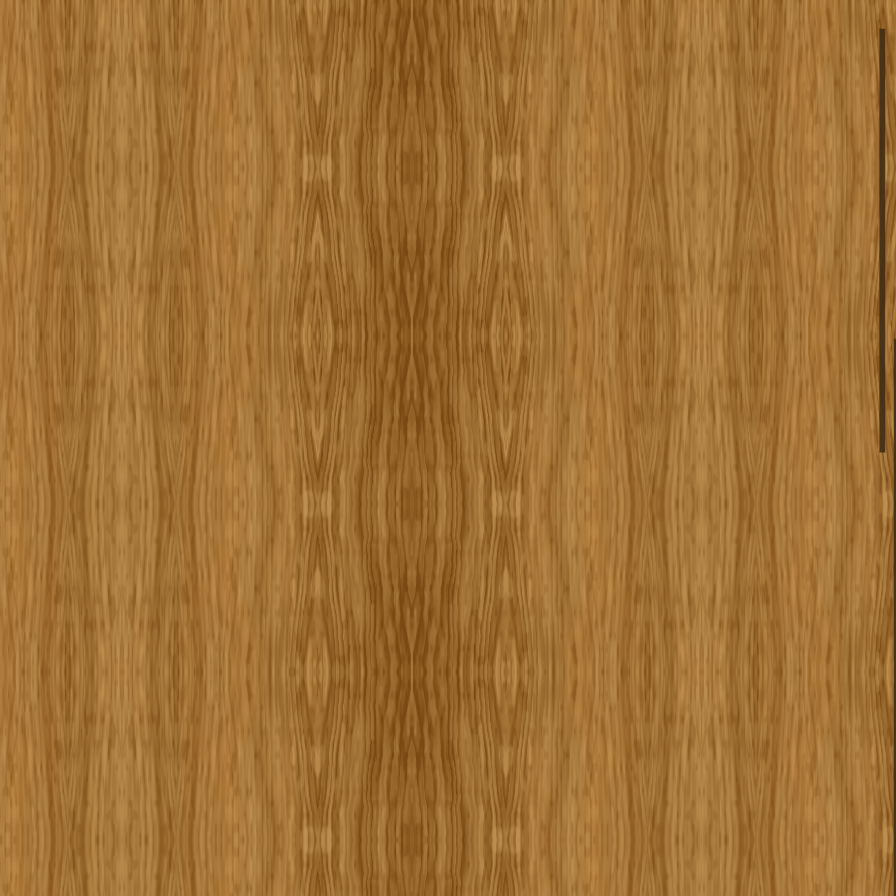
Write a Shadertoy shader that draws this texture.

```glsl
// Book-matched oak veneer: mirrored wavy grain with nested diamonds and dark joints.

float hash(vec2 p) {
    return fract(sin(dot(p, vec2(127.1, 311.7))) * 43758.5453);
}

float noise(vec2 p) {
    vec2 i = floor(p), f = fract(p);
    f = f * f * (3.0 - 2.0 * f);
    return mix(mix(hash(i), hash(i + vec2(1, 0)), f.x),
               mix(hash(i + vec2(0, 1)), hash(i + vec2(1, 1)), f.x), f.y);
}

float fbm(vec2 p) {
    float sum = 0.0, weight = 0.5;
    for (int i = 0; i < 4; i++) {
        sum += weight * noise(p);
        p = p * 2.03 + 7.3;
        weight *= 0.5;
    }
    return sum / 0.9375;
}

// Distance to the nearest of the mirror axes spaced one period apart
float mirror(float x, float axis, float period) {
    return abs(mod(x - axis + 0.5 * period, period) - 0.5 * period);
}

// Grain contour around a diamond axis: lines bulge outward at its middle
float contour(float s, float bulge) {
    float reach = max(1.0 - s / 0.079, 0.0);
    return s - bulge * reach * reach;
}

// Soft-edged rectangle mask
float box(vec2 p, vec2 low, vec2 high, float edge) {
    vec2 d = abs(p - 0.5 * (low + high)) - 0.5 * (high - low);
    return 1.0 - smoothstep(-edge, edge, max(d.x, d.y));
}

void mainImage(out vec4 fragColor, in vec2 fragCoord) {
    vec2 uv = fragCoord / iResolution.xy;
    float edge = 0.7 / iResolution.y;

    // Fold the canvas into one mirrored leaf
    float u = mirror(uv.x, 0.4596, 0.647);
    float h = mirror(uv.y, 0.25, 0.375);
    float tall = abs(uv.y - 0.625) < 0.1875 ? 1.0 : 0.7;
    float swell = 1.0 - h / 0.1875;
    float smoothSwell = swell * swell * (3.0 - 2.0 * swell);

    // Broad dark diamonds, then slim spindles in the pale wood
    float pale = smoothstep(0.03, 0.2, u);
    float diamond = contour(abs(u - 0.105), 0.038 * tall * mix(swell, smoothSwell, 0.2));
    float spindle = contour(abs(u - 0.263), 0.03 * tall * mix(swell, smoothSwell, 0.7));
    float q = u < 0.184 ? diamond : 0.158 - spindle;
    q += mix(0.009, 0.002, pale) * (fbm(vec2(u * 28.0, h * 24.0)) - 0.5);

    // Growth lines with sharp late wood, fine fibres and short pores
    float bands = fbm(vec2(q * 75.0, h * 5.0));
    float ring = fract(q * 105.0 + 2.2 * noise(vec2(q * 60.0, h * 7.0)));
    float late = smoothstep(0.35, 0.85, ring) * (1.0 - smoothstep(0.86, 1.0, ring));
    float lines = noise(vec2(q * 240.0 + 9.0, h * 11.0));
    float fibres = noise(vec2(q * 420.0 + 31.0, h * 45.0));
    float pores = smoothstep(0.6, 0.9, noise(vec2(u * 330.0 + 57.0, h * 75.0)));
    float tone = 0.4 + 0.35 * pale + 0.1 * smoothstep(0.27, 0.32, u);
    tone += mix(0.6, 0.4, pale) * (bands - 0.5);
    tone += mix(0.8, 0.5, pale) * (lines - 0.5);
    tone -= mix(0.65, 0.34, pale) * (late - 0.25);
    tone += 0.55 * (fibres - 0.5) - 0.32 * pores;

    // Light streaks flaming through the dark diamonds
    float flame = smoothstep(0.55, 0.75, noise(vec2(q * 130.0 + 70.0, h * 32.0)));
    tone += 0.45 * flame * (1.0 - smoothstep(0.02, 0.06, abs(u - 0.105)));

    // Spindle shading with a darker outline
    float inPale = step(0.184, u);
    tone -= 0.16 * inPale * (1.0 - smoothstep(0.017, 0.021, spindle));
    tone -= 0.3 * inPale * exp(-pow((spindle - 0.019) / 0.0022, 2.0));
    tone += 0.12 * inPale * smoothstep(0.02, 0.026, spindle);

    // Pale ticks along the dark centre and slow cloudy variation
    float ticks = smoothstep(0.6, 0.9, noise(vec2(u * 240.0, h * 90.0)));
    tone += 0.4 * ticks * exp(-u * 160.0) - 0.22 * exp(-u * 22.0);
    tone += 0.12 * (fbm(vec2(u * 14.0 + 3.0, h * 10.0)) - 0.5);

    vec3 wood = mix(vec3(0.54, 0.35, 0.13), vec3(0.69, 0.51, 0.27),
                    clamp(tone, -0.4, 1.3));
    float warm = smoothstep(0.45, 0.85, fbm(vec2(u * 45.0, h * 8.0 + 5.0)));
    wood += pale * warm * vec3(0.014, -0.006, -0.016);

    // Dark joints near the right side
    float joint = box(uv, vec2(0.9815, 0.495), vec2(0.988, 0.968), edge);
    joint = max(joint, box(uv, vec2(0.9975, -0.1), vec2(1.1, 0.622), edge));
    wood = mix(wood, vec3(0.25, 0.17, 0.07), 0.9 * joint);

    fragColor = vec4(wood, 1.0);
}
```
